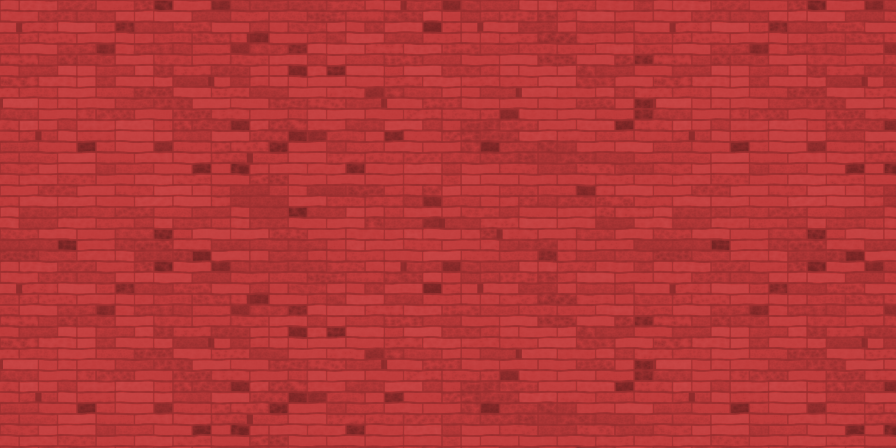
This texture is drawn by a WebGL 1 fragment shader. Its source:

```glsl
precision highp float;
// Red brick wall: thin courses of mixed long and short bricks with dark burnt headers.

uniform vec2 u_resolution;

const vec2 TILE_SIZE = vec2(1.4583, 0.58333); // in canvas heights
const vec2 TILE_CELLS = vec2(34.0, 24.0);     // half bricks across, courses down

const vec3 BURNT = vec3(0.46, 0.14, 0.14);
const vec3 BRICK = vec3(0.75, 0.23, 0.23);
const vec3 PALE = vec3(0.80, 0.29, 0.29);

float hash(vec2 p, float seed) {
    return fract(sin(dot(p, vec2(12.99, 78.23)) + seed * 37.7) * 4375.85);
}

// Random value of a half-brick cell, repeating with the tile
float cellHash(vec2 cell, float seed) {
    return hash(mod(cell, TILE_CELLS), seed);
}

// Priority of the edge left of a cell; the lowest edges lose their joint
float edgeRank(vec2 cell) {
    return cellHash(cell, 1.0) + 0.4 * mod(cell.x + cell.y, 2.0);
}

// True where two half bricks join into one long brick
bool isMerged(vec2 cell) {
    float rank = edgeRank(cell);
    vec2 side = vec2(1.0, 0.0);
    return rank < edgeRank(cell - side) && rank < edgeRank(cell + side);
}

// Cellular noise: distance to the nearest scattered point
float cellular(vec2 p, vec2 period, float seed) {
    vec2 base = floor(p);
    float nearest = 2.0;
    for (int j = -1; j <= 1; j++) {
        for (int i = -1; i <= 1; i++) {
            vec2 cell = base + vec2(float(i), float(j));
            vec2 id = mod(cell, period);
            vec2 point = cell + vec2(hash(id, seed), hash(id, seed + 1.0));
            nearest = min(nearest, distance(p, point));
        }
    }
    return nearest;
}

// Soft line of the given half width at distance d
float line(float d, float halfWidth, float blur) {
    return 1.0 - smoothstep(halfWidth - blur, halfWidth + blur, d);
}

// Half width of the joint at an edge; a few are wide dark gaps
float jointWidth(vec2 edge) {
    return cellHash(edge, 5.0) > 0.982 ? 0.16 : 0.045;
}

// Colour ramp: 0 is burnt, 1 is plain brick, 2 is pale
vec3 brickColor(float tone) {
    vec3 color = mix(BURNT, BRICK, clamp(tone, 0.0, 1.0));
    return mix(color, PALE, clamp(tone - 1.0, 0.0, 1.0));
}

// Firing tone of one brick; only short bricks are burnt dark
float firingTone(vec2 brick, float len) {
    float tone = 0.75 + 0.80 * pow(cellHash(brick, 2.0), 1.5);
    bool burnt = len < 1.5 && cellHash(brick, 3.0) < 0.16;
    return burnt ? 0.12 + 0.3 * cellHash(brick, 4.0) : tone;
}

void main() {
    // Courses are counted down from the top edge
    vec2 uv = vec2(gl_FragCoord.x, u_resolution.y - gl_FragCoord.y) / u_resolution.y;
    vec2 scale = TILE_CELLS / TILE_SIZE;
    vec2 p = uv * scale;
    vec2 blur = 0.6 * scale / u_resolution.y;

    // Slightly uneven courses
    vec2 phase = 6.28318 * p / TILE_CELLS;
    p.y += 0.03 * sin(phase.x * 9.0 + phase.y * 5.0) + 0.02 * sin(phase.x * 23.0);

    // Find the ends of this brick
    vec2 cell = floor(p);
    vec2 next = cell + vec2(1.0, 0.0);
    vec2 left = vec2(isMerged(cell) ? cell.x - 1.0 : cell.x, cell.y);
    vec2 right = vec2(isMerged(next) ? next.x + 1.0 : next.x, cell.y);

    // Mottled surface
    float spots = cellular(p * vec2(3.0, 2.0), TILE_CELLS * vec2(3.0, 2.0), 7.0);
    float grain = cellular(p * vec2(8.0, 5.0), TILE_CELLS * vec2(8.0, 5.0), 9.0);
    float wear = cellHash(left, 6.0);
    float tone = firingTone(left, right.x - left.x);
    tone += (0.15 + 0.45 * wear * wear) * (spots - 0.5) + 0.16 * (grain - 0.5);
    tone += 0.05 * (sin(phase.x * 2.0 + sin(phase.y)) + sin(phase.y * 3.0 - phase.x));

    // Lit upper face, shaded lower face
    float height = p.y - cell.y;
    tone += 0.10 * (0.5 - height);

    // Upright joints are faint, wide gaps and bed joints are dark
    float leftWidth = jointWidth(left);
    float rightWidth = jointWidth(right);
    float upright = max(line(p.x - left.x, leftWidth, blur.x),
                        line(right.x - p.x, rightWidth, blur.x));
    float gap = step(0.1, p.x - left.x < right.x - p.x ? leftWidth : rightWidth);
    tone = mix(tone, mix(0.58, 0.25, gap), upright * 0.85);
    float bed = line(min(height, 1.0 - height), 0.10, blur.y);
    tone = mix(tone, 0.42 + 0.16 * spots, bed * 0.9);

    gl_FragColor = vec4(brickColor(tone), 1.0);
}
```
